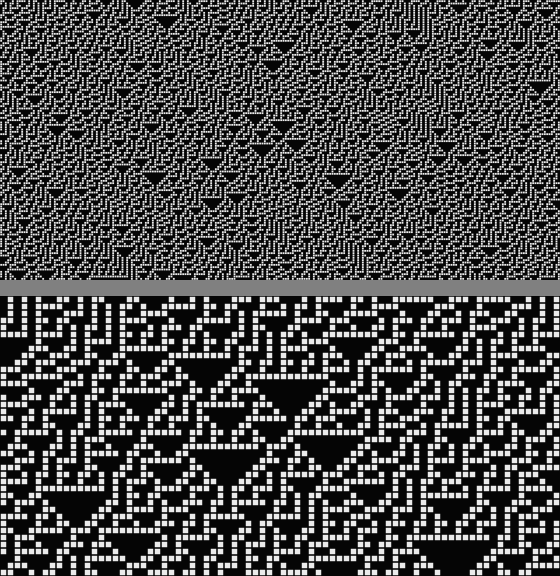
Top, the full canvas; bottom, a detail of the centre.
Give the GLSL for this pattern, as a Shadertoy shader.

```glsl
#define ROWS 120.0
#define DOT_SIZE 0.78
#define SEED 7u
#define BACKGROUND vec3(0.02)
#define DOT_COLOR vec3(0.92)

// Integer hash giving 32 random cells
uint hash(uint n) {
    n = n * 747796405u + 2891336453u;
    n = ((n >> ((n >> 28) + 4u)) ^ n) * 277803737u;
    return (n >> 22) ^ n;
}

uvec4 randomCells(uint n) {
    return uvec4(hash(n), hash(n + 1u), hash(n + 2u), hash(n + 3u));
}

// Rule 30 on 128 cells: left XOR (self OR right)
uvec4 evolve(uvec4 cells, uint before, uint after) {
    uvec4 left = (cells << 1) | (uvec4(before, cells.xyz) >> 31);
    uvec4 right = (cells >> 1) | (uvec4(cells.yzw, after) << 31);
    return left ^ (cells | right);
}

// Advance a ring of 256 cells by one generation
void nextRow(inout uvec4 low, inout uvec4 high) {
    uvec4 newLow = evolve(low, high.w, high.x);
    high = evolve(high, low.w, low.x);
    low = newLow;
}

float cellAt(uvec4 low, uvec4 high, int column) {
    int c = column & 255;
    int word = (c >> 5) & 3;
    uint bits = c < 128 ? low[word] : high[word];
    return float((bits >> uint(c & 31)) & 1u);
}

// Share of the pixel covered by a dot, along each axis
vec2 coverage(vec2 pos, vec2 cell, float pixel) {
    vec2 center = cell + 0.5;
    vec2 upper = min(pos + 0.5 * pixel, center + 0.5 * DOT_SIZE);
    vec2 lower = max(pos - 0.5 * pixel, center - 0.5 * DOT_SIZE);
    return clamp((upper - lower) / pixel, 0.0, 1.0);
}

void mainImage(out vec4 fragColor, in vec2 fragCoord) {
    // Cell coordinates, generations running downward
    float pixel = ROWS / iResolution.y;
    vec2 pos = vec2(fragCoord.x, iResolution.y - fragCoord.y) * pixel;
    vec2 base = floor(pos - 0.5);
    int column = int(base.x);

    // Grow the random first row down to the two rows near this pixel
    uvec4 low = randomCells(SEED * 64u);
    uvec4 high = randomCells(SEED * 64u + 4u);
    int generations = int(base.y) + 1;
    for (int i = 0; i < generations; i++) nextRow(low, high);

    // Sum the box-filtered dots of the four nearest cells
    vec2 nearCover = coverage(pos, base, pixel);
    vec2 farCover = coverage(pos, base + 1.0, pixel);
    float light = 0.0;
    for (int j = 0; j < 2; j++) {
        float across = cellAt(low, high, column) * nearCover.x
                     + cellAt(low, high, column + 1) * farCover.x;
        light += across * (j == 0 ? nearCover.y : farCover.y);
        nextRow(low, high);
    }

    fragColor = vec4(mix(BACKGROUND, DOT_COLOR, light), 1.0);
}
```
